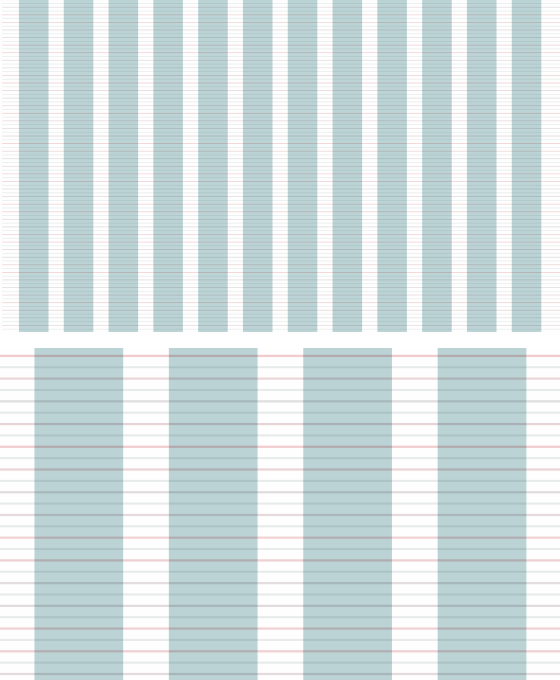
Top, the full canvas; bottom, a detail of the centre.
A Shadertoy shader for this pattern:

```glsl
// Twelve pale teal vertical stripes on white, crossed by fine pink and grey ruled lines.

// Share of a pixel covered by a band, from the signed distance to its centre.
float bandCoverage(float dist, float halfWidth, float pixel) {
    float upper = min(dist + 0.5 * pixel, halfWidth);
    float lower = max(dist - 0.5 * pixel, -halfWidth);
    return clamp((upper - lower) / pixel, 0.0, 1.0);
}

float hash(float n) {
    return fract(sin(n * 12.99) * 437.58);
}

void mainImage(out vec4 fragColor, in vec2 fragCoord) {
    vec2 uv = fragCoord / iResolution.xy;

    // Vertical stripes, leaving white margins at both sides
    float column = uv.x * 12.5 - 0.753;
    float stripeDist = column - clamp(round(column), 0.0, 11.0);
    float stripe = bandCoverage(stripeDist, 0.33, 12.5 / iResolution.x);
    vec3 color = mix(vec3(0.995), vec3(0.735, 0.828, 0.835), stripe);

    // Ruled rows counted from the top: main lines on integers, faint ones between
    float row = (1.0 - uv.y) * 43.83 + 0.043;
    float rowPixel = 43.83 / iResolution.y;
    float index = round(row);
    float mainLine = bandCoverage(row - index, 0.05, rowPixel);
    float faintLine = bandCoverage(fract(row) - 0.5, 0.045, rowPixel);

    // Pink comes and goes about every four rows, with a little uneven inking
    float pinkness = 0.5 + 0.5 * cos(6.2832 * (index - 2.5) / 4.17);
    vec3 mainInk = mix(vec3(0.87, 0.86, 0.865), vec3(0.95, 0.8, 0.81), pinkness);
    mainInk = mix(mainInk, vec3(1.0), 0.15 * hash(index));

    // Inks multiply over the stripes and start just inside the left edge
    float inked = smoothstep(-0.5, 0.5, (uv.x - 0.004) * iResolution.x);
    color *= mix(vec3(1.0), mainInk, mainLine * inked);
    color *= mix(vec3(1.0), vec3(0.91, 0.925, 0.925), faintLine * inked);

    fragColor = vec4(color, 1.0);
}
```
